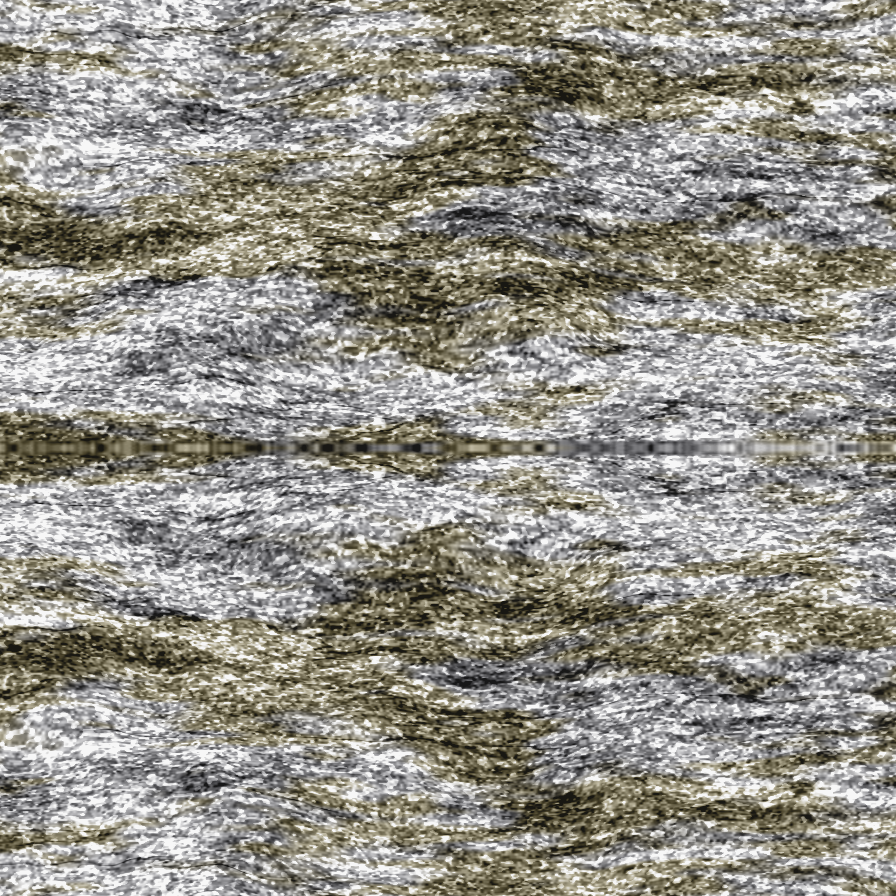
Reproduce this texture procedurally as a WebGL 2 fragment shader.

```glsl
#version 300 es
precision highp float;
// Weathered layered stone, mirrored about a horizontal seam.
// Gently bent, stretched noise forms brown and grey strata; long streaks,
// pale flecks, dark creases and fine grain are layered on top.

#define SEED 17.0
#define WARP 0.055
#define MEAN_TONE 0.515
#define BROAD 0.46
#define STREAK 0.66
#define FIBRE 0.36
#define GRAIN 0.50
#define FLECK 0.24
#define CREASE 0.26
#define BROWN_TINT vec3(0.026, 0.0, -0.098)
#define GREY_TINT vec3(-0.002, -0.002, 0.010)
#define SEAM_WIDTH 0.010

uniform vec2 u_resolution;
out vec4 fragColor;

float hash(vec2 cell) {
    vec3 q = fract(vec3(cell.xyx) * 0.1031 + SEED * 0.0137);
    q += dot(q, q.yzx + 33.33);
    return fract((q.x + q.y) * q.z);
}

// One row of smooth noise, staggered so that columns never line up.
float row(float x, float y) {
    x += 9.0 * hash(vec2(y, 5.0));
    float i = floor(x);
    float f = fract(x);
    return mix(hash(vec2(i, y)), hash(vec2(i + 1.0, y)), f * f * (3.0 - 2.0 * f));
}

float strands(vec2 p) {
    float i = floor(p.y);
    float f = fract(p.y);
    return mix(row(p.x, i), row(p.x, i + 1.0), f * f * (3.0 - 2.0 * f));
}

float fbm(vec2 p) {
    float sum = 0.0;
    float weight = 0.516;
    for (int octave = 0; octave < 5; octave++) {
        sum += weight * strands(p);
        p = p * 2.03 + vec2(19.7, 41.3);
        weight *= 0.5;
    }
    return sum;
}

// Tilts the strata into long lenses, calmer close to the seam.
vec2 bend(vec2 p) {
    float calm = mix(0.3, 1.0, smoothstep(0.0, 0.12, p.y));
    float swell = strands(p * vec2(3.3, 5.0) + 7.0) - 0.5;
    float ripple = strands(p * vec2(9.0, 14.0) + 31.0) - 0.5;
    float flutter = strands(p * vec2(24.0, 36.0) + 53.0) - 0.5;
    return p + vec2(0.0, calm * WARP * (swell + 0.32 * ripple + 0.10 * flutter));
}

// Thin dark lines along the level sets of stretched noise.
float creases(vec2 p) {
    float level = abs(fbm(p * vec2(5.0, 26.0) + 91.0) - 0.5);
    float gate = smoothstep(0.46, 0.66, strands(p * vec2(7.0, 28.0) + 13.0));
    return gate * (1.0 - smoothstep(0.0, 0.030, level));
}

void main() {
    vec2 uv = gl_FragCoord.xy / u_resolution;
    vec2 p = vec2(uv.x, abs(uv.y - 0.5));
    vec2 s = bend(p);

    // Strata: patches of brown between paler grey beds
    float bed = fbm(s * vec2(3.2, 13.0) + 3.0);
    float brown = smoothstep(0.39, 0.58, bed + 0.30 * (strands(s * vec2(18.0, 100.0)) - 0.5));

    // Tone from broad bands down to fine grain
    float tone = MEAN_TONE + 0.06 - 0.12 * brown;
    tone += BROAD * (fbm(s * vec2(4.0, 21.0) + 67.0) - 0.5);
    tone += STREAK * (fbm(s * vec2(13.0, 70.0) + 23.0) - 0.5);
    tone += FIBRE * (strands(s * vec2(80.0, 260.0) + 5.0) - 0.5);
    tone += GRAIN * (strands(s * vec2(260.0, 430.0) + 11.0) - 0.5);
    tone -= CREASE * creases(s);

    // Crisp pale flecks, denser on the light beds
    float fleck = strands(s * vec2(130.0, 340.0) + 37.0) + 0.5 * (tone - 0.5);
    tone += FLECK * smoothstep(0.60, 0.74, fleck);

    // Beaded strip where the two halves meet
    float seam = 1.0 - smoothstep(0.6 * SEAM_WIDTH, SEAM_WIDTH, p.y);
    float beads = row(p.x * 80.0, 77.0) - 0.5;
    float rim = smoothstep(0.2, 0.7, p.y / SEAM_WIDTH);
    float strip = 0.45 + 0.7 * beads * (1.0 - 1.6 * rim);
    strip += 0.4 * (row(p.x * 9.0, 4.0) - 0.5) + 0.3 * (row(p.x * 220.0, 9.0) - 0.5);
    tone = mix(tone, strip, 0.9 * seam);

    // Tint fades in the brightest and darkest grains
    tone = clamp(tone, 0.09, 0.97);
    float tintAmount = smoothstep(0.0, 0.30, tone) * (1.0 - smoothstep(0.65, 1.0, tone));
    vec3 tint = mix(GREY_TINT, BROWN_TINT, brown);
    fragColor = vec4(clamp(tone + tint * tintAmount, 0.0, 1.0), 1.0);
}
```
